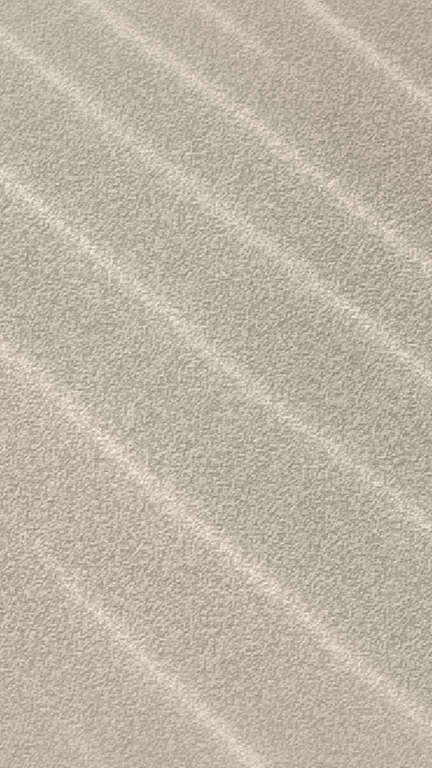
Write a WebGL 2 fragment shader that draws this texture.

```glsl
#version 300 es
precision highp float;

uniform vec2 u_resolution;
out vec4 outColor;

const vec3 SHADE = vec3(0.62, 0.59, 0.52);
const vec3 LIGHT = vec3(0.85, 0.81, 0.74);
const vec3 WARM_TINT = vec3(0.007, -0.002, -0.002);
const vec3 COOL_TINT = vec3(-0.005, 0.002, 0.0);

// Lengths are in canvas widths
const int FIRST_RIDGE = -4;
const int LAST_RIDGE = 5;
const float RIDGE_SPACING = 0.307;
const float RIDGE_OFFSET = 0.184;
const float SPACING_SWING = 0.108;
const float RIDGE_SLOPE = 0.80;
const float LOWER_FAN = 0.022;
const float UPPER_FAN = 0.04;
const float CREST_WIDTH = 0.026;
const float UPPER_SKIRT = 0.06;
const float LOWER_SKIRT = 0.10;
const float SKIRT_SHARE = 0.42;
const float RIDGE_WOBBLE = 0.024;
const float RIDGE_GAIN = 0.50;

const float BASE_TONE = 0.46;
const float GRAIN_FREQUENCY = 185.0;
const float GRAIN_CONTRAST = 1.1;
const vec2 GRAIN_LIGHT = vec2(-0.30, 0.45);
const mat2 GRAIN_TURN = mat2(0.8, 0.6, -0.6, 0.8);

float hash(vec2 p) {
    vec3 q = fract(p.xyx * vec3(0.1031, 0.1030, 0.0973));
    q += dot(q, q.yzx + 33.33);
    return fract((q.x + q.y) * q.z);
}

float noise(vec2 p) {
    vec2 cell = floor(p);
    vec2 f = fract(p);
    f = f * f * (3.0 - 2.0 * f);
    float low = mix(hash(cell), hash(cell + vec2(1, 0)), f.x);
    float high = mix(hash(cell + vec2(0, 1)), hash(cell + vec2(1, 1)), f.x);
    return mix(low, high, f.y);
}

// Round grains lit from the upper left, faded out when finer than a pixel
float grains(vec2 p, float frequency) {
    vec2 q = p * frequency;
    float body = noise(q);
    float relief = body - noise(q + GRAIN_LIGHT);
    float visible = 1.0 - smoothstep(1.2, 2.0, frequency / u_resolution.x);
    return visible * (0.6 * (body - 0.5) + 0.7 * relief);
}

// Some crests die out along their length
float ridgeStrength(int index, float x) {
    float k = float(index);
    float strength = 0.8 + 0.3 * noise(vec2(x * 3.0, k * 7.3 + 40.0));
    if (index == -2) strength *= 0.8 * (1.0 - smoothstep(0.55, 0.8, x));
    if (index >= 3) strength *= smoothstep(0.0, 0.28, x + 0.04);
    if (index >= 4) strength *= 0.4;
    return strength;
}

// Narrow crests on wider skirts; p.y runs down from the top
float ridges(vec2 p) {
    float wobble = RIDGE_WOBBLE * (noise(p * 3.5 + 11.0) - 0.5)
                 + 0.012 * (noise(p * 60.0) - 0.5);
    float sum = 0.0;
    for (int i = FIRST_RIDGE; i <= LAST_RIDGE; i++) {
        float k = float(i);
        float start = RIDGE_OFFSET + RIDGE_SPACING * k
                    - SPACING_SWING * cos(0.9 * (k - 0.2));
        float below = max(k, 0.0);
        float slope = RIDGE_SLOPE + LOWER_FAN * below * below
                    + UPPER_FAN * max(-1.0 - k, 0.0);
        float d = p.y - start - slope * p.x + wobble;
        float crest = exp(-d * d / (CREST_WIDTH * CREST_WIDTH));
        float skirt = exp(-abs(d) / (d < 0.0 ? UPPER_SKIRT : LOWER_SKIRT));
        sum += mix(crest, skirt, SKIRT_SHARE) * ridgeStrength(i, p.x);
    }
    return sum;
}

void main() {
    vec2 p = gl_FragCoord.xy / u_resolution.x;
    float height = u_resolution.y / u_resolution.x;
    vec2 down = vec2(p.x, height - p.y);
    float across = down.y - RIDGE_SLOPE * down.x;

    // Broad light and shade
    float tone = BASE_TONE + RIDGE_GAIN * ridges(down);
    tone += 0.10 * (noise(p * 2.5 + 5.0) - 0.5);
    tone += 0.06 * smoothstep(0.5, 1.3, across);
    tone -= 0.13 * smoothstep(0.1, 1.0, down.x) * smoothstep(1.6, 0.7, down.y);

    // Grain, sharpest across the middle
    float focus = 1.0 - 0.4 * smoothstep(0.4, 1.0, abs(down.y - 0.52 * height));
    float grain = grains(p, GRAIN_FREQUENCY)
                + 0.55 * grains(GRAIN_TURN * p + 3.7, GRAIN_FREQUENCY * 1.4);
    tone += GRAIN_CONTRAST * focus * grain;
    tone += 0.06 * (noise(p * 60.0) - 0.5);

    // Cool middle, warm corners
    float warmth = smoothstep(0.2, 0.8, abs(across - 0.3));
    vec3 color = mix(SHADE, LIGHT, tone) + mix(COOL_TINT, WARM_TINT, warmth);
    outColor = vec4(clamp(color, 0.0, 1.0), 1.0);
}
```
